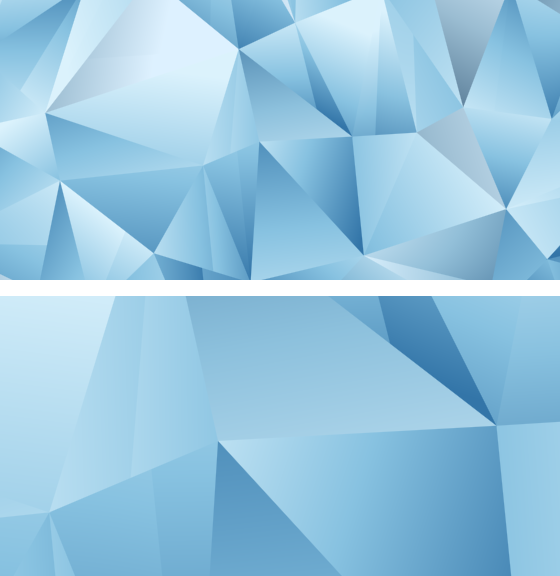
Top: the whole. Bottom: its middle third, enlarged.
Reproduce this background procedurally as a Shadertoy shader.

```glsl
vec4 hash4(vec2 p) {
    vec4 q = fract(p.xyxy * vec4(0.1031, 0.1030, 0.0973, 0.1099));
    q += dot(q, q.wzxy + 33.33);
    return fract((q.xxyz + q.yzzw) * q.zywx);
}

float cross2(vec2 a, vec2 b) {
    return a.x * b.y - a.y * b.x;
}

// Signed distance to the line a-b, positive on its left
float lineSide(vec2 p, vec2 a, vec2 b) {
    return cross2(b - a, p - a) / length(b - a);
}

vec2 gridVertex(vec2 cell) {
    return cell + 0.86 * (hash4(cell + 17.0).xy - 0.5);
}

vec3 iceRamp(float tone) {
    vec3 deep = vec3(0.20, 0.46, 0.66);
    vec3 sky = vec3(0.53, 0.76, 0.88);
    vec3 frost = vec3(0.86, 0.95, 0.99);
    float t = 2.0 * clamp(tone, 0.0, 1.0);
    return t < 1.0 ? mix(deep, sky, t) : mix(sky, frost, t - 1.0);
}

// Shaded facet with its coverage in alpha; corners run counterclockwise
vec4 facet(vec2 p, vec2 a, vec2 b, vec2 c, vec2 seed, float light, float pixel) {
    float inside = min(lineSide(p, a, b), min(lineSide(p, b, c), lineSide(p, c, a)));
    float coverage = clamp(0.5 + inside / pixel, 0.0, 1.0);
    if (coverage <= 0.0) return vec4(0.0);

    vec4 rnd = hash4(seed);
    vec4 crease = hash4(seed + 41.3);

    // Linear gradient across the facet
    float angle = 6.2832 * rnd.y;
    vec2 slope = mix(0.25, 0.65, rnd.z) * vec2(cos(angle), sin(angle));
    float tone = light + 0.52 * (rnd.x - 0.5) + dot(p - (a + b + c) / 3.0, slope);

    // Some facets carry a crease whose shade fades away from it
    if (crease.x < 0.5) {
        float side = lineSide(p, a, mix(b, c, mix(0.3, 0.7, crease.y)));
        float fold = clamp(0.5 + side / pixel, 0.0, 1.0);
        tone += mix(-0.28, 0.16, crease.z) * fold * exp(-2.2 * max(side, 0.0));
    }

    // A few facets turn towards grey
    vec3 colour = iceRamp(tone);
    vec3 grey = dot(colour, vec3(0.3, 0.5, 0.2)) * vec3(0.94, 1.01, 1.08);
    colour = mix(colour, grey, 0.55 * smoothstep(0.78, 0.95, rnd.w));
    return vec4(colour * coverage, coverage);
}

void mainImage(out vec4 fragColor, in vec2 fragCoord) {
    vec2 uv = fragCoord / iResolution.xy;
    float scale = 2.75;
    float pixel = 1.2 * scale / iResolution.y;

    // Tilted grid, so that no row lies along the canvas
    vec2 p = mat2(0.88, 0.475, -0.475, 0.88) * fragCoord * scale / iResolution.y + 5.0;
    vec2 home = floor(p);

    // Brightest at the upper left
    float light = 0.60 + 0.24 * (uv.y - 0.5) + 0.12 * (0.5 - uv.x);

    vec4 sum = vec4(0.0);
    for (int j = -1; j <= 1; j++) {
        for (int i = -1; i <= 1; i++) {
            vec2 cell = home + vec2(i, j);
            vec2 a = gridVertex(cell);
            vec2 b = gridVertex(cell + vec2(1.0, 0.0));
            vec2 c = gridVertex(cell + vec2(1.0, 1.0));
            vec2 d = gridVertex(cell + vec2(0.0, 1.0));

            // Cut along the diagonal that leaves the fuller triangles
            float cutAC = min(cross2(b - a, c - a), cross2(c - a, d - a));
            float cutBD = min(cross2(c - b, d - b), cross2(d - b, a - b));
            if (cutBD > cutAC) {
                vec2 first = a;
                a = b;
                b = c;
                c = d;
                d = first;
            }
            sum += facet(p, a, b, c, cell + 0.37, light, pixel);
            sum += facet(p, c, d, a, cell + 90.71, light, pixel);
        }
    }
    fragColor = vec4(sum.rgb / max(sum.a, 0.001), 1.0);
}
```
